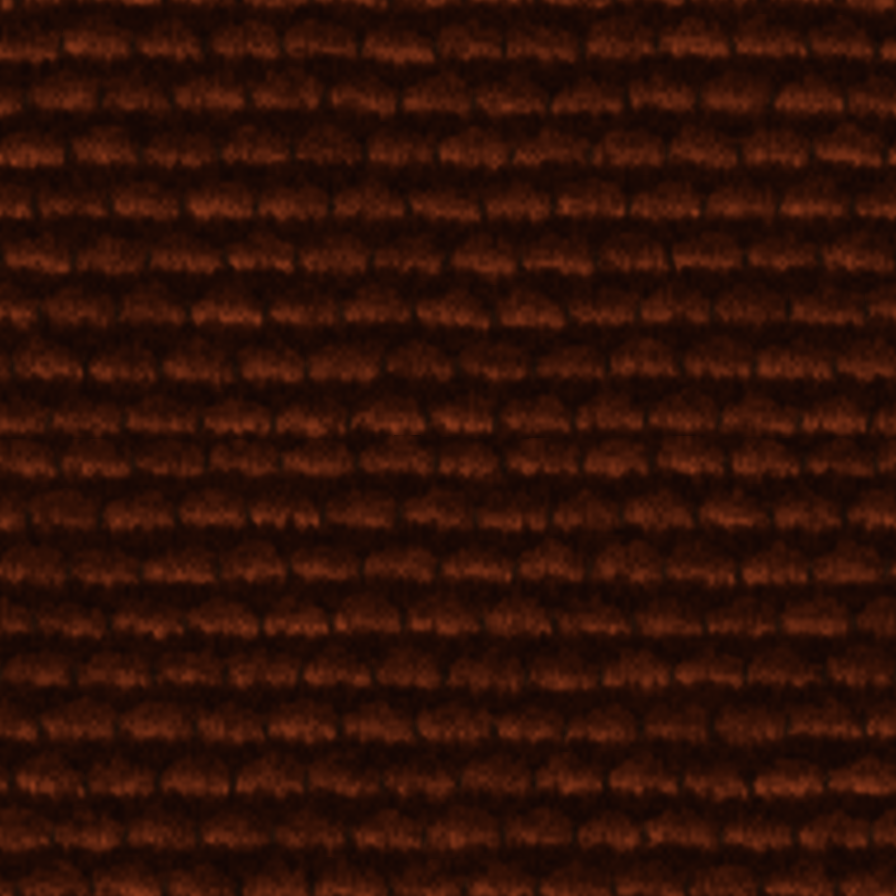
This texture is drawn by a WebGL 1 fragment shader. Its source:

```glsl
precision highp float;
// Dark russet woven cloth: 17 rows of 12 soft stitches, each row shifted a little
// over half a stitch. Every stitch is a lit ridge fading up into a dim dome, with a
// small dark gap at its side; periodic value noise adds fibres, wobble and wear.

uniform vec2 u_resolution;

const float COLUMNS = 12.0;
const float ROWS = 17.0;
const float ROW_PITCH = 0.0595;     // canvas heights between rows
const float FIRST_ROW = 0.056;      // distance of row 0 from the top
const float ROW_SHIFT = 0.5567;     // stagger per row, in stitches
const float START_SHIFT = 0.79;     // seam position in row 0
const float FAULT_ROW = 8.0;        // row that is packed too close
const float FAULT_EDGE = 7.27;      // where the weave jumps to that row
const float FAULT_SQUEEZE = 0.19;   // rows lost at the fault
const float FAULT_SHIFT = 0.464;    // stagger lost at the fault
const float ROW_BOTTOM = 0.35;      // part of a row below its centre line

const float SHADE_BASE = 0.116;
const float DOME_LIGHT = 0.062;
const float RIDGE_LIGHT = 0.158;
const float GLINT_LIGHT = 0.17;
const float FIBRE_DEPTH = 0.75;
const float GRAIN_DEPTH = 0.46;
const float FUZZ_DEPTH = 0.34;
const float GAP_DEPTH = 0.65;

const vec3 DEEP = vec3(0.10, 0.031, 0.015);
const vec3 RUSSET = vec3(0.20, 0.064, 0.021);
const vec3 COPPER = vec3(0.37, 0.14, 0.06);
const vec3 SEAM = vec3(0.095, 0.060, 0.033);

float hash(vec2 p) {
  vec3 q = fract(vec3(p.xyx) * 0.1031);
  q += dot(q, q.yzx + 33.33);
  return fract((q.x + q.y) * q.z);
}

// Value noise that wraps after "period" cells.
float noise(vec2 p, vec2 period) {
  vec2 i = floor(p);
  vec2 f = fract(p);
  f = f * f * (3.0 - 2.0 * f);
  vec2 a = mod(i, period);
  vec2 b = mod(i + 1.0, period);
  return mix(mix(hash(a), hash(vec2(b.x, a.y)), f.x),
             mix(hash(vec2(a.x, b.y)), hash(b), f.x), f.y);
}

float tiled(vec2 uv, vec2 cells) {
  return noise(uv * cells, cells);
}

float bell(float x) {
  return exp(-x * x);
}

// Colour ramp addressed by its red value.
vec3 threadColour(float light) {
  vec3 low = mix(DEEP, RUSSET, (light - DEEP.r) / (RUSSET.r - DEEP.r));
  vec3 high = mix(RUSSET, COPPER, (light - RUSSET.r) / (COPPER.r - RUSSET.r));
  return max(light < RUSSET.r ? low : high, 0.0);
}

void main() {
  vec2 uv = gl_FragCoord.xy / u_resolution;

  // Fibre and grain layers.
  float fibre = tiled(uv, vec2(136.0, 44.0)) - 0.5;
  float grain = tiled(uv, vec2(190.0, 160.0)) - 0.5;
  float fuzz = tiled(uv + 0.21, vec2(88.0, 76.0)) - 0.5;
  float patchy = tiled(uv + 0.53, vec2(34.0, 40.0)) - 0.5;

  // Slow wobble of the weave, then row lookup with the squeezed fault.
  float bend = tiled(uv, vec2(11.0, 9.0)) - 0.5;
  float drift = tiled(uv + 0.37, vec2(14.0, 17.0)) - 0.5;
  float q = (1.0 - uv.y - FIRST_ROW) / ROW_PITCH + 0.14 * bend;
  q += FAULT_SQUEEZE * step(FAULT_EDGE, q);
  float row = floor(q + 1.0 - ROW_BOTTOM);
  float v = row - q;

  // Stitch lookup along the row.
  float shift = START_SHIFT + ROW_SHIFT * row - FAULT_SHIFT * step(FAULT_ROW, row);
  float u = uv.x * COLUMNS - fract(shift) + 0.16 * drift;
  vec2 id = vec2(mod(floor(u), COLUMNS), mod(row, ROWS));
  float c = 2.0 * fract(u) - 1.0;
  float plump = hash(id + 3.7);
  float tone = hash(id + 19.1);
  float lift = hash(id + 41.3) - 0.5;

  // Lit ridge: drooping to the right, firm below, fading upwards.
  float taper = 1.0 - c * c * c * c;
  float centre = -0.02 - 0.055 * c + 0.05 * lift;
  float w = v - centre + 0.13 * fuzz + 0.07 * fibre;
  float reach = (w > 0.0 ? 0.21 : 0.145) * (0.6 + 0.4 * taper) * (0.85 + 0.3 * plump);
  float ridge = bell(w / reach) * (1.0 - smoothstep(0.70, 1.05, abs(c + 0.03 + 0.12 * fuzz)));

  // Dim dome of yarn rising behind the ridge.
  float top = 0.31 + 0.30 * (1.0 - abs(c) * sqrt(abs(c))) + 0.08 * lift + 0.18 * fuzz;
  float dome = smoothstep(-0.28, 0.0, v) * (1.0 - smoothstep(top - 0.22, top + 0.09, v));
  float crease = bell((v - top) / 0.08);

  // Combine the light.
  float light = SHADE_BASE - 0.012 * crease;
  light += DOME_LIGHT * dome * (1.0 + 0.9 * patchy);
  light += RIDGE_LIGHT * ridge * (1.0 + FIBRE_DEPTH * fibre) * (0.86 + 0.28 * tone + 0.4 * patchy);
  light *= 1.0 + GRAIN_DEPTH * grain + FUZZ_DEPTH * fuzz;
  float glint = bell((c - 0.84) / 0.10) * bell((v - centre + 0.02) / 0.10);
  light += GLINT_LIGHT * glint * tone * tone;

  // Cool dark gap between neighbouring stitches.
  float gap = bell((1.0 - abs(c)) / 0.10) * bell((v - 0.05) / 0.19);
  vec3 colour = mix(threadColour(light), SEAM * (1.0 + 0.5 * grain), GAP_DEPTH * gap);
  gl_FragColor = vec4(colour, 1.0);
}
```
